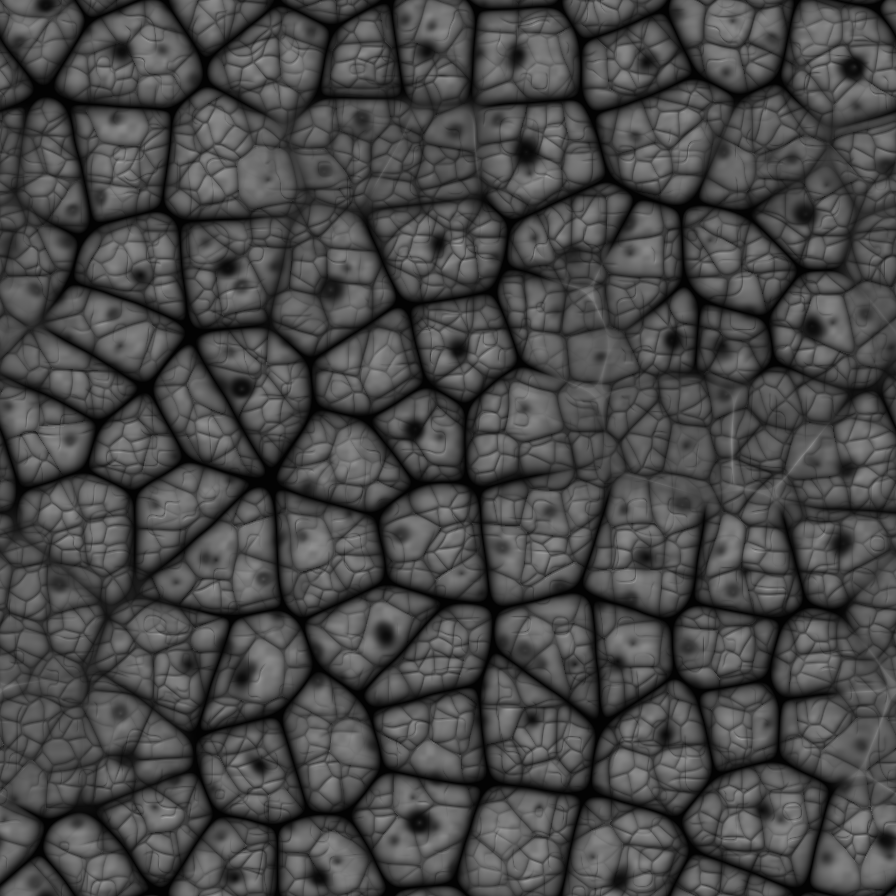
Write a Shadertoy shader that draws this texture.

```glsl
// Dark wrinkled hide: domed plates split by black crevices, creased into smaller
// lumps and grains, with pits in some centres. Three nested wrapping Voronoi
// layers form a cavity map, which is then lit softly from above.

#define PLATES 9.0
#define LUMPS 19.0
#define GRAINS 41.0
#define CREVICE_WIDTH 0.075
#define PIT_SHARE 0.5
#define PIT_RADIUS 0.11
#define WARP 0.009
#define BRIGHTNESS 0.50
#define RELIEF 0.55
#define LIGHT_STEP vec2(-0.0009, 0.0027)

// Random triple for a lattice point that wraps every n cells
vec3 hash(vec2 cell, float n, float seed) {
    uvec3 v = uvec3(vec3(floor(mod(cell + 0.5, n)), seed));
    v = v * 1664525u + 1013904223u;
    v.x += v.y * v.z; v.y += v.z * v.x; v.z += v.x * v.y;
    v ^= v >> 16u;
    v.x += v.y * v.z; v.y += v.z * v.x; v.z += v.x * v.y;
    return vec3(v >> 16u) / 65535.0;
}

// Smooth wrapping noise, two independent channels
vec2 noise(vec2 p, float n, float seed) {
    p *= n;
    vec2 i = floor(p), f = fract(p);
    f = f * f * f * (f * (f * 6.0 - 15.0) + 10.0);
    vec2 low = mix(hash(i, n, seed).xy, hash(i + vec2(1, 0), n, seed).xy, f.x);
    vec2 high = mix(hash(i + vec2(0, 1), n, seed).xy, hash(i + 1.0, n, seed).xy, f.x);
    return mix(low, high, f.y);
}

// Voronoi: x = rounded distance to the border, y = distance to the site, z = cell id
vec3 cells(vec2 p, float n, float seed) {
    p *= n;
    vec2 i = floor(p), f = fract(p), nearCell = vec2(0), nearSite = vec2(0);
    float best = 9.0, id = 0.0;
    for (int y = -1; y <= 1; y++)
    for (int x = -1; x <= 1; x++) {
        vec2 g = vec2(x, y);
        vec3 h = hash(i + g, n, seed);
        vec2 r = g + 0.08 + 0.84 * h.xy - f;
        if (dot(r, r) < best) {
            best = dot(r, r);
            nearCell = g;
            nearSite = r;
            id = h.z;
        }
    }
    float sum = 0.0;
    for (int y = -2; y <= 2; y++)
    for (int x = -2; x <= 2; x++) {
        vec2 g = nearCell + vec2(x, y);
        vec2 r = g + 0.08 + 0.84 * hash(i + g, n, seed).xy - f;
        vec2 across = r - nearSite;
        if (dot(across, across) > 0.0001)
            sum += exp(-22.0 * dot(0.5 * (r + nearSite), normalize(across)));
    }
    return vec3(max(-log(sum) / 22.0, 0.0), sqrt(best), id);
}

float groove(float dist, float width) {
    return 1.0 - exp(-dist / width);
}

float pit(float dist, float radius) {
    return exp(-dist * dist / (radius * radius));
}

// Thin crease along the middle level of a noise field
float crease(vec2 p, float n, float seed) {
    vec2 v = noise(p, n, seed);
    return exp(-abs(v.x - 0.5) * 22.0) * smoothstep(0.35, 0.7, v.y);
}

// x = openness of the surface (0 in crevices, 1 on tops), y = glint of healed seams
vec2 surface(vec2 p) {
    vec2 wobble = noise(p, 14.0, 1.0) - 0.5;
    vec2 ripple = noise(p, 37.0, 2.0) - 0.5;
    vec2 bent = p + WARP * wobble + 0.003 * ripple;
    vec3 plate = cells(p + 0.6 * WARP * wobble + 0.0015 * ripple, PLATES, 3.0);
    vec3 lump = cells(bent, LUMPS, 4.0);
    vec3 grain = cells(bent + 0.004 * ripple, GRAINS, 5.0);

    // Patches where the crevices have closed up
    vec2 patches = noise(p, 6.0, 6.0);
    float healed = smoothstep(0.56, 0.85, patches.x);

    float open = mix(groove(plate.x, CREVICE_WIDTH), 0.72, 0.85 * healed);
    open *= mix(1.0, groove(lump.x, 0.085), 0.62 - 0.25 * patches.y);
    open *= mix(1.0, groove(grain.x, 0.11), 0.34 * smoothstep(0.1, 0.7, lump.z));

    // Large pits in plates, small dimples in lumps
    float hole = pit(plate.y + 0.12 * ripple.x + 0.06 * wobble.y, PIT_RADIUS);
    open *= 1.0 - 0.92 * hole * step(plate.z, PIT_SHARE) * (1.0 - 0.7 * healed);
    open *= 1.0 - 0.5 * pit(lump.y + 0.15 * ripple.y, 0.15) * step(lump.z, 0.35);

    // Fine wrinkles and skin grain
    open *= 1.0 - 0.26 * crease(bent, 26.0, 7.0) - 0.2 * crease(bent, 53.0, 8.0);
    open *= 0.93 + 0.14 * noise(bent, 97.0, 9.0).x;

    float glint = healed * healed * exp(-plate.x / 0.022) * (0.5 + wobble.x);
    return vec2(open, glint);
}

void mainImage(out vec4 fragColor, in vec2 fragCoord) {
    vec2 uv = fragCoord / iResolution.xy;
    vec2 here = surface(uv);
    float facing = clamp(here.x - surface(uv + LIGHT_STEP).x, -0.3, 0.3);
    float grey = BRIGHTNESS * here.x * (1.0 + RELIEF * 2.0 * facing);
    grey += 0.3 * here.y + 0.012;
    fragColor = vec4(vec3(clamp(grey, 0.0, 1.0)), 1.0);
}
```
